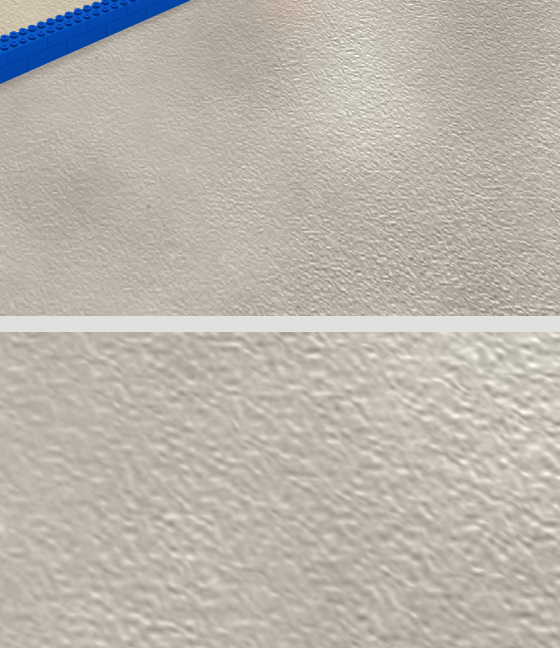
Top: the whole. Bottom: its middle third, enlarged.
Write a WebGL 1 fragment shader that draws this texture.

```glsl
precision highp float;
// Pebbled beige floor with soft sheen and a blue studded block wall in the upper left corner.
uniform vec2 u_resolution;

#define FLOOR_COLOR vec3(0.728, 0.697, 0.655)
#define SHEEN_COLOR vec3(0.075, 0.090, 0.085)
#define FRONT_BLUE vec3(0.015, 0.285, 0.690)
#define TOP_BLUE vec3(0.050, 0.370, 0.800)
#define DARK_BLUE vec3(0.005, 0.140, 0.420)
#define GRAIN_SCALE 480.0
#define GRAIN_CONTRAST 0.17
#define STUD_PITCH 0.029
#define STUD_RADIUS vec2(0.0120, 0.0075)
#define BRICK_LENGTH 0.125

float hash(vec2 p) {
  vec3 q = fract(vec3(p.xyx) * 0.1031);
  q += dot(q, q.yzx + 33.33);
  return fract((q.x + q.y) * q.z);
}

float noise(vec2 p) {
  vec2 i = floor(p), f = fract(p);
  f = f * f * (3.0 - 2.0 * f);
  return mix(mix(hash(i), hash(i + vec2(1.0, 0.0)), f.x),
             mix(hash(i + vec2(0.0, 1.0)), hash(i + 1.0), f.x), f.y);
}

float glow(vec2 p, vec2 center, vec2 size) {
  vec2 d = (p - center) / size;
  return exp(-dot(d, d));
}

// Coverage of a shape from its signed distance.
float cover(float d, float px) {
  return 1.0 - smoothstep(-0.7 * px, 0.7 * px, d);
}

float ellipse(vec2 p, vec2 r) {
  return (length(p / r) - 1.0) * r.y;
}

// Lower edge of the wall and its height, both shrinking with distance.
float wallBase(float x) { return 0.734 + 0.44 * x; }
float wallHeight(float x) { return 0.146 - 0.08 * x; }

// Sparse scuffs (positive) and dirt (negative).
float specks(vec2 p) {
  vec2 g = p * 8.0, id = floor(g);
  float kind = hash(id + 71.0);
  vec2 c = 0.2 + 0.6 * vec2(hash(id + 13.0), hash(id + 37.0));
  float blob = glow(fract(g), c, vec2(0.035, 0.045) * (0.6 + hash(id + 5.0)));
  return blob * (step(0.84, kind) * 0.09 - step(kind, 0.07) * 0.12);
}

vec3 floorColor(vec2 p) {
  // Broad light and dark zones
  float sheen = glow(p, vec2(1.13, 0.76), vec2(0.20, 0.25));
  float rim = glow(p, vec2(1.80, 0.62), vec2(0.14, 0.32));
  float shade = 0.035 * glow(p, vec2(0.22, 0.32), vec2(0.24, 0.17))
              + 0.045 * glow(p, vec2(0.76, 0.82), vec2(0.23, 0.24))
              + 0.055 * glow(p, vec2(1.58, 0.86), vec2(0.24, 0.30))
              + 0.040 * glow(p, vec2(1.65, 0.10), vec2(0.50, 0.28));
  vec3 col = FLOOR_COLOR + 0.012 + SHEEN_COLOR * (sheen + 0.5 * rim) - shade * vec3(0.95, 1.0, 1.05);
  col += vec3(0.035, 0.0, -0.005) * glow(p, vec2(0.92, 0.99), vec2(0.09, 0.07));
  col += 0.04 * (noise(p * vec2(4.0, 5.0) + 9.0) - 0.5);
  col += 0.025 * (noise(p * 19.0 + 3.0) - 0.5);

  // Pebbled relief, seen in mild perspective and lit from above
  float depth = 4.5 - p.y;
  vec2 q = GRAIN_SCALE * vec2(p.x + 1.0, 5.0) / depth;
  q += 0.8 * noise(q * 0.35);
  float relief = noise(q) - noise(q + vec2(0.35, 0.75));
  float fine = noise(q * 1.7 + 40.0) - 0.5;
  float strength = 0.50 + 0.45 * smoothstep(0.4, 1.2, p.x)
                 + 0.30 * sheen + 0.35 * rim
                 + 0.30 * glow(p, vec2(1.6, 0.05), vec2(0.5, 0.35))
                 + 0.40 * (noise(p * 9.0 + 20.0) - 0.5);
  float grain = relief + 0.45 * fine + 0.5 * max(relief - 0.2, 0.0);
  col += GRAIN_CONTRAST * strength * grain * vec3(1.0, 1.0, 0.98);
  return col + specks(p);
}

vec3 addWall(vec3 col, vec2 p, float px) {
  float h = wallHeight(p.x);
  float v = (p.y - wallBase(p.x)) / max(h, 0.01);
  float e = px / max(h, 0.01);

  // Contact shadow and warmer floor behind
  col *= 1.0 - 0.15 * smoothstep(-0.32, 0.0, v) * (1.0 - smoothstep(0.0, 0.3, v));
  col += vec3(0.05, 0.04, 0.0) * smoothstep(0.95, 1.05, v);

  // Front face with two courses and staggered joints
  float course = step(0.35, v);
  float joint = abs(fract((p.x - 0.025) / BRICK_LENGTH + 0.5 * course) - 0.5) * BRICK_LENGTH;
  float seam = min(abs(v - 0.35) * h, joint);
  vec3 face = FRONT_BLUE * (0.92 + 0.12 * v);
  face = mix(face, DARK_BLUE, 0.55 * cover(seam - 0.0008, px));
  face = mix(face, TOP_BLUE * 0.95, smoothstep(0.64 - e, 0.64 + e, v));
  col = mix(col, face, cover(abs(v - 0.49) - 0.49, e));

  // Two rows of hollow studs, the far row first
  for (int row = 0; row < 2; row++) {
    float r = float(row);
    float cx = (floor(p.x / STUD_PITCH) + 0.5) * STUD_PITCH;
    float cy = wallBase(cx) + wallHeight(cx) * mix(0.98, 0.79, r);
    vec2 d = p - vec2(cx, cy);
    vec2 size = STUD_RADIUS * (1.0 - 0.25 * cx);
    float side = ellipse(d + vec2(0.0, clamp(-d.y, 0.0, 0.008)), size);
    col = mix(col, DARK_BLUE * 1.15, cover(side, px));
    col = mix(col, TOP_BLUE * 1.08, cover(ellipse(d, size), px));
    col = mix(col, DARK_BLUE * 1.5, 0.8 * cover(ellipse(d, size * 0.6), px));
  }
  return col;
}

void main() {
  vec2 p = gl_FragCoord.xy / u_resolution.y;
  vec3 col = addWall(floorColor(p), p, 1.0 / u_resolution.y);
  gl_FragColor = vec4(clamp(col, 0.0, 1.0), 1.0);
}
```
